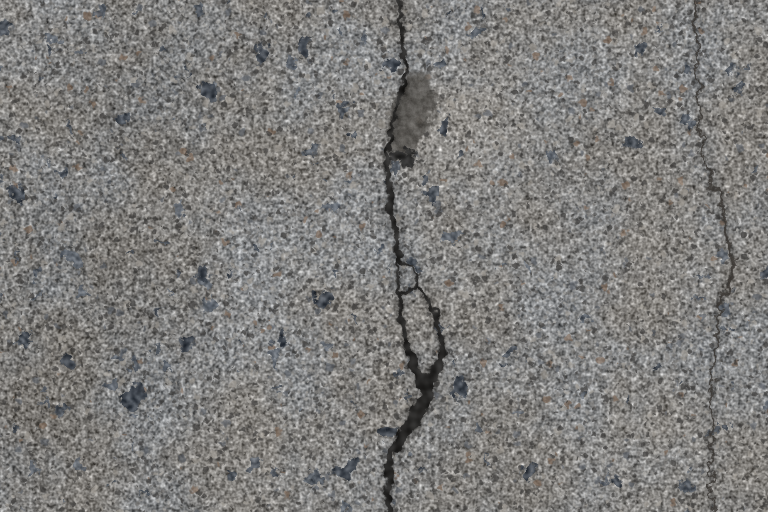
Write a WebGL 2 fragment shader that draws this texture.

```glsl
#version 300 es
precision highp float;
// Weathered concrete with speckled aggregate, a broad forked crack and a fine crack at the right.

uniform vec2 u_resolution;
out vec4 fragColor;

// Crack paths: x, y, half width, from top to bottom
const vec3 broadCrack[14] = vec3[14](
  vec3(.781, 1.01, .004), vec3(.785, .912, .004), vec3(.795, .863, .004), vec3(.771, .775, .004),
  vec3(.754, .678, .005), vec3(.766, .580, .006), vec3(.781, .492, .005), vec3(.803, .478, .002),
  vec3(.818, .443, .003), vec3(.852, .385, .004), vec3(.866, .315, .007), vec3(.824, .209, .015),
  vec3(.760, .105, .007), vec3(.760, -.01, .006));
const vec3 forkCrack[8] = vec3[8](
  vec3(.779, .492, .003), vec3(.777, .430, .003), vec3(.818, .443, .003), vec3(.781, .428, .005),
  vec3(.783, .380, .005), vec3(.795, .328, .006), vec3(.809, .280, .009), vec3(.832, .250, .016));
const vec3 fineCrack[10] = vec3[10](
  vec3(1.363, 1.01, .003), vec3(1.359, .883, .002), vec3(1.371, .707, .002), vec3(1.406, .600, .003),
  vec3(1.418, .540, .003), vec3(1.438, .477, .004), vec3(1.406, .404, .003), vec3(1.393, .277, .002),
  vec3(1.389, .121, .002), vec3(1.393, -.01, .002));
// Large dark pebbles: x, y, radius
const vec3 pebbles[16] = vec3[16](
  vec3(.512, .892, .023), vec3(.408, .822, .020), vec3(.258, .223, .030), vec3(.398, .465, .020),
  vec3(.629, .414, .022), vec3(.674, .082, .030), vec3(.137, .293, .020), vec3(.760, .875, .018),
  vec3(.361, .328, .017), vec3(.898, .242, .025), vec3(.031, .625, .020), vec3(.594, .906, .020),
  vec3(.869, .754, .023), vec3(1.035, .076, .020), vec3(.549, .335, .019), vec3(.758, .156, .024));

vec3 hash3(vec2 p) {
  vec3 q = fract(p.xyx * vec3(.1031, .1030, .0973));
  q += dot(q, q.yxz + 33.33);
  return fract((q.xxy + q.yzz) * q.zyx);
}

float gradientDot(vec2 cell, vec2 offset) {
  float angle = 6.2832 * hash3(cell).x;
  return dot(vec2(cos(angle), sin(angle)), offset);
}

float noise(vec2 p) {
  vec2 i = floor(p), f = fract(p), u = f * f * (3. - 2. * f), e = vec2(1, 0);
  return mix(mix(gradientDot(i, f), gradientDot(i + e, f - e), u.x),
             mix(gradientDot(i + e.yx, f - e.yx), gradientDot(i + 1., f - 1.), u.x), u.y);
}

float fbm(vec2 p) {
  float sum = 0., amp = .6;
  for (int i = 0; i < 4; i++) { sum += amp * noise(p); p = p * 2.1 + 17.3; amp *= .55; }
  return sum;
}

// Scattered grains: coverage in x, two random values in yz
vec3 grains(vec2 p, float freq, float density, float px) {
  vec2 q = p * freq + .5 * vec2(noise(p * freq * 1.7), noise(p * freq * 1.7 + 41.));
  vec3 best = vec3(0);
  for (int k = 0; k < 9; k++) {
    vec2 cell = floor(q) + vec2(k % 3 - 1, k / 3 - 1);
    vec3 h = hash3(cell + freq), g = hash3(cell + freq + 71.7);
    float d = length(q - cell - h.xy) - mix(.15, .48, g.x * g.x);
    float cover = step(h.z, density) * smoothstep(px * freq, -px * freq, d);
    if (cover > best.x) best = vec3(cover, g.yz);
  }
  return best;
}

// Distance to a segment whose half width runs from a.z to b.z
float taper(vec2 p, vec3 a, vec3 b) {
  vec2 ab = b.xy - a.xy;
  float t = clamp(dot(p - a.xy, ab) / dot(ab, ab), 0., 1.);
  return length(p - a.xy - ab * t) - mix(a.z, b.z, t);
}

void main() {
  float px = 1. / u_resolution.y;
  vec2 p = gl_FragCoord.xy * px;

  // Mottled cement with sandy grain
  vec3 col = mix(vec3(.515, .503, .485), vec3(.53, .538, .545), smoothstep(-.3, .35, fbm(p * 5. + 30.)));
  col += .06 * fbm(p * 3.5 + 5.) + .26 * fbm(p * 48.) + .30 * noise(p * 125.) + .24 * noise(p * 210.);
  col -= .05 * smoothstep(.45, 0., length((p - vec2(.1, .3)) * vec2(1., .8)));
  col -= .05 * smoothstep(.3, 0., length(p - vec2(.3, .85)));
  col += .06 * exp(-60. * dot(p - vec2(.92, .76), p - vec2(.92, .76)));

  // Sand, small coloured stones and pits
  vec3 sand = grains(p, 110., .6, px);
  col = mix(col, mix(vec3(.36, .35, .34), vec3(.70, .69, .67), sand.y), .6 * sand.x);
  vec3 stone = grains(p + 3., 62., .2, px);
  vec3 tint = stone.y < .2 ? vec3(.47, .38, .31) : stone.y < .75 ? vec3(.63, .61, .58) : vec3(.33, .35, .38);
  col = mix(col, tint + .1 * (stone.z - .5), .6 * stone.x);
  vec3 pit = grains(p + 8., 85., .2, px);
  col = mix(col, vec3(.23, .225, .22), .7 * pit.x);

  // Ragged blue-grey chips, denser at the left
  vec2 warp = vec2(fbm(p * 38.), fbm(p * 38. + 60.));
  vec3 chip = grains(p + .03 * warp, 34., mix(.13, .06, smoothstep(.6, 1.1, p.x)), px);
  col = mix(col, vec3(.22, .25, .29) + .14 * chip.y + .3 * noise(p * 120.), .75 * chip.x);
  float pebble = 1.;
  for (int i = 0; i < 16; i++) {
    vec2 q = p - pebbles[i].xy + .035 * warp;
    float a = 6.2832 * hash3(pebbles[i].xy * 97.).x;
    q = mat2(cos(a), -sin(a), sin(a), cos(a)) * q;
    pebble = min(pebble, length(q * vec2(1., 1.5)) - .9 * pebbles[i].z);
  }
  col = mix(col, vec3(.23, .255, .29) + .3 * noise(p * 90.), .85 * smoothstep(.003, -.003, pebble));

  // Hollow beside the upper crack, with a black foot
  vec2 h = p - vec2(.803, .775) + .03 * warp;
  float hollow = length(vec2(h.x - .2 * h.y, h.y * .5)) - .041;
  col = mix(col, vec3(.34, .33, .315) + .25 * fbm(p * 60.), .9 * smoothstep(.006, -.006, hollow));
  float foot = length((p - vec2(.788, .692) + .04 * warp) * vec2(1., 1.4)) - .024;
  col = mix(col, vec3(.17) + .2 * noise(p * 80.), .9 * smoothstep(.005, -.005, foot));

  // Ragged cracks with worn, shaded lips
  vec2 rough = vec2(noise(p * 75.), noise(p * 75. + 9.));
  vec2 r = p + .016 * warp + .007 * rough;
  float broad = 1., fine = 1.;
  for (int i = 0; i < 13; i++) broad = min(broad, taper(r, broadCrack[i], broadCrack[i + 1]));
  for (int i = 0; i < 7; i++) broad = min(broad, taper(r, forkCrack[i], forkCrack[i + 1]));
  for (int i = 0; i < 9; i++) fine = min(fine, taper(r + .01 * warp, fineCrack[i], fineCrack[i + 1]));
  col *= 1. - .25 * exp(-150. * max(broad, 0.)) - .18 * exp(-180. * max(fine, 0.));
  col = mix(col, vec3(.14, .137, .133) + .16 * noise(p * 60.), .95 * smoothstep(px, -px, broad));
  col = mix(col, vec3(.23, .215, .20), .85 * smoothstep(px, -px, fine));

  fragColor = vec4(clamp(col, 0., 1.), 1.);
}
```
